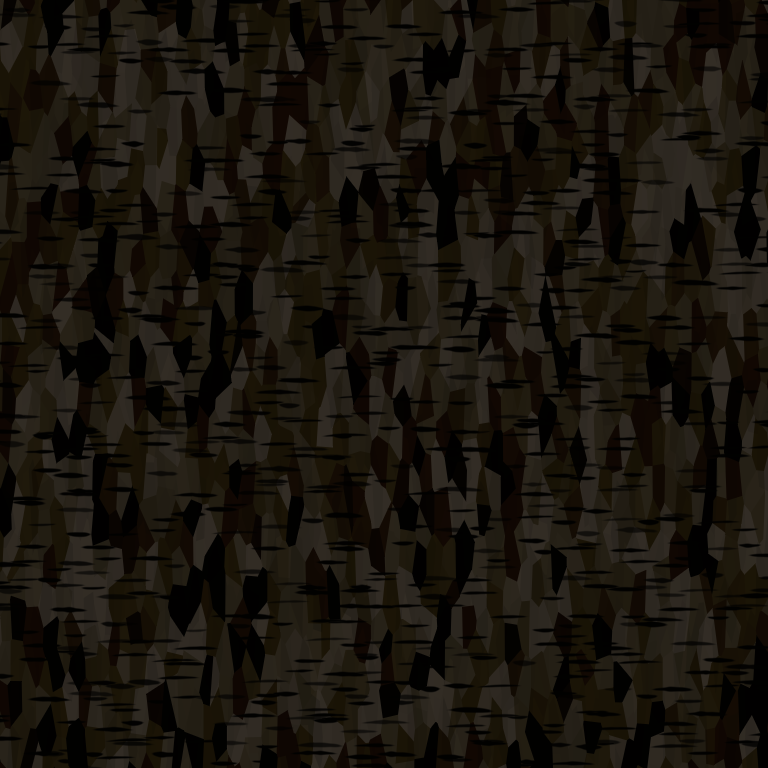
A Shadertoy shader for this texture:

```glsl
// Dark bark: tall pointed shards in black, umber, olive and grey brown,
// crossed by thin horizontal cracks. Shards are stretched Voronoi cells;
// cracks are tapered strokes scattered one per cell of two loose grids.

#define SHARD_GRID vec2(58.0, 20.0)
#define VEIL_GRID vec2(74.0, 13.0)
#define CRACK_GRID vec2(14.0, 46.0)
#define CRACK_CHANCE 0.62
#define CRACK_HALF_LENGTH 0.031
#define CRACK_HALF_WIDTH 0.0031
#define BLACK vec3(0.003, 0.002, 0.0)
#define UMBER vec3(0.062, 0.026, 0.008)
#define OLIVE vec3(0.100, 0.076, 0.022)
#define BROWN vec3(0.142, 0.122, 0.082)
#define GREY vec3(0.186, 0.164, 0.136)

float hash(vec2 p) {
    return fract(sin(dot(p, vec2(127.1, 311.7))) * 43758.5453);
}

vec2 hash2(vec2 p) {
    return vec2(hash(p), hash(p + 57.3));
}

float noise(vec2 p) {
    vec2 i = floor(p), f = fract(p);
    f = f * f * (3.0 - 2.0 * f);
    return mix(mix(hash(i), hash(i + vec2(1, 0)), f.x),
               mix(hash(i + vec2(0, 1)), hash(i + vec2(1, 1)), f.x), f.y);
}

// Colour ramp from the deepest shards to the palest
vec3 barkColor(float tone) {
    vec3 c = mix(BLACK, UMBER, smoothstep(0.11, 0.18, tone));
    c = mix(c, OLIVE, smoothstep(0.20, 0.36, tone));
    c = mix(c, BROWN, smoothstep(0.40, 0.62, tone));
    return mix(c, GREY, smoothstep(0.64, 0.88, tone));
}

// Tones of the two nearest cells, and the smooth share of the second
vec3 shards(vec2 uv, vec2 grid, float seed, float pixel) {
    vec2 p = uv * grid, base = floor(p);
    vec2 near1 = vec2(0), near2 = vec2(0), id1 = base, id2 = base;
    float d1 = 1e3, d2 = 1e3;
    for (int y = -1; y <= 1; y++)
    for (int x = -1; x <= 1; x++) {
        vec2 id = base + vec2(x, y);
        vec2 offset = id + hash2(id + seed) - p;
        float d = dot(offset, offset);
        if (d < d1) {
            d2 = d1; near2 = near1; id2 = id1;
            d1 = d; near1 = offset; id1 = id;
        } else if (d < d2) {
            d2 = d; near2 = offset; id2 = id;
        }
    }
    vec2 across = near2 - near1;
    float edge = 0.5 * (d2 - d1) / max(length(across * grid) * pixel, 1e-4);
    return vec3(hash(id1 + seed + 19.7), hash(id2 + seed + 19.7),
                0.5 - clamp(edge, 0.0, 0.5));
}

// Darkness of the tapered cracks in one grid
float cracks(vec2 uv, float seed, float pixel) {
    vec2 base = floor(uv * CRACK_GRID);
    float dark = 0.0;
    for (int y = -1; y <= 1; y++)
    for (int x = -1; x <= 1; x++) {
        vec2 id = base + vec2(x, y);
        vec2 center = (id + hash2(id + seed)) / CRACK_GRID;
        vec2 size = hash2(id + seed + 31.9);
        vec2 q = uv - center;
        float crowd = 0.6 + 0.8 * noise(center * 9.0 + seed);
        float present = step(hash(id + seed + 83.1), CRACK_CHANCE * crowd);

        // Slight tilt, bow and ragged rim keep the strokes uneven
        float t = q.x / (CRACK_HALF_LENGTH * mix(0.5, 1.1, size.x));
        q.y += (size.y - 0.5) * 0.07 * q.x + (size.x - 0.5) * 0.003 * t * t;
        float ragged = 0.75 + 0.5 * noise(vec2(uv.x * 110.0, id.y + seed));
        float width = CRACK_HALF_WIDTH * mix(0.45, 1.1, size.y) * ragged;
        width *= max(1.0 - t * t, 0.0);

        float soft = max(pixel, 0.0012);
        float body = 1.0 - smoothstep(-soft, soft, abs(q.y) - width);
        float ends = 1.0 - smoothstep(0.7, 1.0, abs(t));
        float strength = mix(0.6, 1.0, smoothstep(0.0, 0.5, hash(id + seed + 7.7)));
        dark = max(dark, present * body * ends * strength);
    }
    return dark;
}

void mainImage(out vec4 fragColor, in vec2 fragCoord) {
    float pixel = 1.0 / min(iResolution.x, iResolution.y);
    vec2 uv = fragCoord * pixel;

    // Main shards, then a faint veil of taller ones
    vec3 cell = shards(uv, SHARD_GRID, 3.0, pixel);
    vec3 color = mix(barkColor(cell.x), barkColor(cell.y), cell.z);
    vec3 veil = shards(uv, VEIL_GRID, 41.0, pixel);
    color *= mix(0.89, 1.07, mix(veil.x, veil.y, veil.z));

    // Horizontal cracks on top
    float dark = max(cracks(uv, 11.0, pixel), cracks(uv + 0.37, 67.0, pixel));
    color = mix(color, BLACK, dark);
    fragColor = vec4(color, 1.0);
}
```
